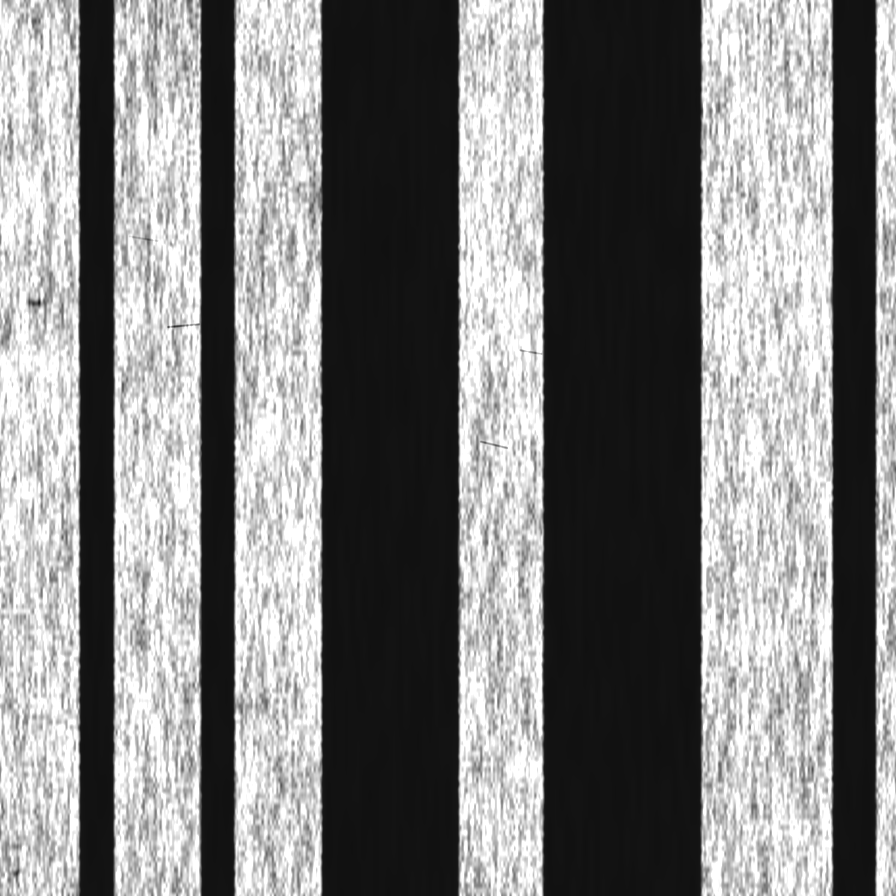
Give the GLSL for this pattern, as a WebGL 1 fragment shader.

```glsl
precision highp float;
uniform vec2 u_resolution;

#define EDGE_SOFTNESS 0.0021
#define EDGE_WOBBLE 0.0012
#define INK_LEVEL 0.064
#define METAL_LEVEL 0.855
#define GRAIN_CONTRAST 1.2
#define RIM_GAIN 0.10

float hash(vec2 p) {
  return fract(sin(dot(p, vec2(12.9898, 78.233))) * 43758.5453);
}

float noise(vec2 p) {
  vec2 cell = floor(p);
  vec2 f = fract(p);
  f = f * f * (3.0 - 2.0 * f);
  float low = mix(hash(cell), hash(cell + vec2(1.0, 0.0)), f.x);
  float high = mix(hash(cell + vec2(0.0, 1.0)), hash(cell + 1.0), f.x);
  return mix(low, high, f.y);
}

// Signed distance to a vertical bar, negative inside
float bar(float x, float left, float right) {
  return abs(x - 0.5 * (left + right)) - 0.5 * (right - left);
}

float barField(float x) {
  float d = bar(x, 0.0885, 0.1276);
  d = min(d, bar(x, 0.2240, 0.2622));
  d = min(d, bar(x, 0.3588, 0.5124));
  d = min(d, bar(x, 0.6062, 0.7830));
  return min(d, bar(x, 0.9290, 0.9779));
}

// Vertically brushed grain, centred on zero
float brushedGrain(vec2 p) {
  float fibres = 0.42 * noise(p * vec2(300.0, 42.0));
  fibres += 0.36 * noise(p * vec2(430.0, 170.0) + 17.0);
  fibres += 0.20 * noise(p * vec2(75.0, 14.0) + 41.0);
  fibres += 0.10 * noise(p * vec2(9.0, 5.0) + 73.0);
  return fibres - 0.54;
}

// Thin line between two points, fading out across its width
float scratch(vec2 p, vec2 a, vec2 b, float width) {
  vec2 along = b - a;
  float t = clamp(dot(p - a, along) / dot(along, along), 0.0, 1.0);
  return 1.0 - smoothstep(0.0, width, length(p - a - along * t));
}

float spot(vec2 p, vec2 centre, vec2 radius) {
  vec2 q = (p - centre) / radius;
  return exp(-dot(q, q));
}

float blemishes(vec2 p) {
  // Stains near the left border
  float stain = 0.55 * spot(p, vec2(0.040, 0.662), vec2(0.009, 0.004));
  stain += 0.35 * spot(p, vec2(0.018, 0.055), vec2(0.007, 0.004));
  stain += 0.35 * spot(p, vec2(0.019, 0.026), vec2(0.007, 0.004));
  stain += 0.25 * spot(p, vec2(0.016, 0.468), vec2(0.003, 0.006));
  stain += 0.40 * spot(p, vec2(0.192, 0.727), vec2(0.003));
  // Fine sideways scratches
  float cut = 0.45 * scratch(p, vec2(0.188, 0.635), vec2(0.222, 0.638), 0.0022);
  cut += 0.40 * scratch(p, vec2(0.537, 0.507), vec2(0.566, 0.500), 0.0022);
  cut += 0.35 * scratch(p, vec2(0.581, 0.609), vec2(0.604, 0.605), 0.0022);
  cut += 0.20 * scratch(p, vec2(0.145, 0.736), vec2(0.176, 0.731), 0.0022);
  return stain + cut;
}

void main() {
  vec2 p = gl_FragCoord.xy / u_resolution;
  float wobble = noise(p * vec2(20.0, 160.0)) - 0.5;
  float d = barField(p.x) + EDGE_WOBBLE * wobble;

  // Bare metal with bright rims beside the bars
  float metal = METAL_LEVEL + GRAIN_CONTRAST * brushedGrain(p);
  metal += RIM_GAIN * exp(-pow((d - 0.004) / 0.003, 2.0));
  metal = clamp(metal - blemishes(p), 0.0, 1.0);

  // Dark bars with faint brushing and light spill at the edges
  float ink = INK_LEVEL + 0.012 * noise(p * vec2(150.0, 18.0));
  ink += 0.04 * exp(min(d, 0.0) / 0.002);

  float softness = max(EDGE_SOFTNESS, 0.7 / u_resolution.x);
  float level = mix(ink, metal, smoothstep(-softness, softness, d));
  gl_FragColor = vec4(vec3(level), 1.0);
}
```
